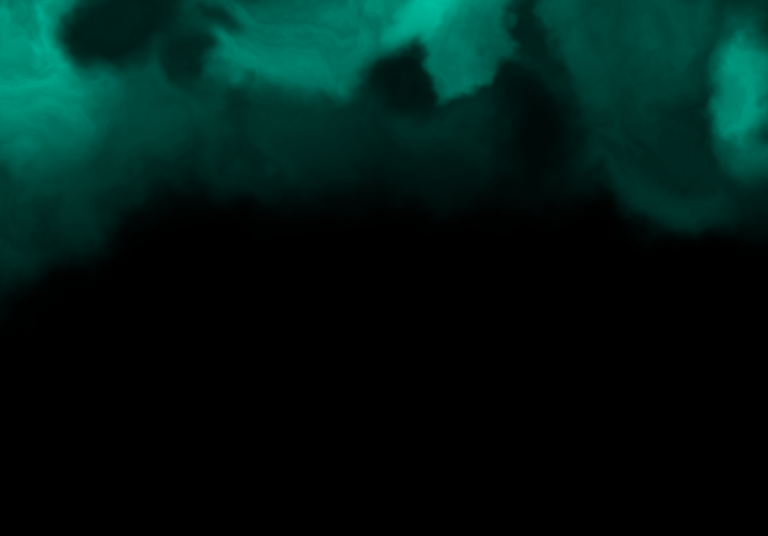
This background is drawn by a WebGL 2 fragment shader. Its source:

```glsl
#version 300 es
precision highp float;
// Teal smoke billowing down from the top of a black background.

uniform vec2 u_resolution;
out vec4 outColor;

const vec3 SMOKE_TINT = vec3(0.0, 1.0, 0.835);
const float HAZE_LEVEL = 0.14;    // brightness of the thin base smoke
const float HAZE_DEPTH = 0.23;    // height over which the haze builds up
const float WARP_AMOUNT = 0.15;   // how far the noise bends the outlines
const float WARP_SCALE = 6.5;
const float GRAIN_SCALE = 8.0;
const float GRAIN_AMOUNT = 0.9;

// Puffs: centre xy and radius xy as fractions of the canvas.
const int LIGHTS = 11;
const vec4 LIGHT_SHAPE[LIGHTS] = vec4[](
    vec4(0.05, 0.74, 0.16, 0.17), vec4(0.87, 0.82, 0.13, 0.26),
    vec4(0.83, 1.00, 0.16, 0.18), vec4(0.30, 0.82, 0.13, 0.12),
    vec4(0.16, 0.83, 0.10, 0.10), vec4(0.35, 0.93, 0.11, 0.11),
    vec4(0.52, 1.00, 0.17, 0.09), vec4(0.64, 0.915, 0.07, 0.07),
    vec4(0.58, 1.02, 0.09, 0.07), vec4(0.04, 0.92, 0.09, 0.16),
    vec4(1.00, 0.82, 0.045, 0.12));
// Tone of each puff: brightness, edge softness.
const vec2 LIGHT_TONE[LIGHTS] = vec2[](
    vec2(0.23, 0.80), vec2(0.16, 0.22), vec2(0.28, 0.60), vec2(0.20, 0.70),
    vec2(0.31, 0.75), vec2(0.45, 0.45), vec2(0.52, 0.35), vec2(0.39, 0.15),
    vec2(0.62, 0.65), vec2(0.64, 0.55), vec2(0.52, 0.60));

const int SHADES = 6;
const vec4 SHADE_SHAPE[SHADES] = vec4[](
    vec4(0.17, 0.95, 0.055, 0.08), vec4(0.28, 0.95, 0.035, 0.04),
    vec4(0.24, 0.86, 0.03, 0.05), vec4(0.53, 0.86, 0.05, 0.05),
    vec4(0.69, 0.72, 0.045, 0.13), vec4(0.715, 0.92, 0.02, 0.08));
const vec2 SHADE_TONE[SHADES] = vec2[](
    vec2(0.13, 0.60), vec2(0.20, 0.70), vec2(0.15, 0.80),
    vec2(0.07, 0.60), vec2(0.04, 0.75), vec2(0.13, 0.60));

float hash(vec2 p) {
    return fract(sin(dot(p, vec2(127.1, 311.7))) * 43758.5453);
}

float valueNoise(vec2 p) {
    vec2 cell = floor(p), f = fract(p);
    f = f * f * (3.0 - 2.0 * f);
    float low = mix(hash(cell), hash(cell + vec2(1.0, 0.0)), f.x);
    float high = mix(hash(cell + vec2(0.0, 1.0)), hash(cell + 1.0), f.x);
    return mix(low, high, f.y);
}

float fbm(vec2 p) {
    float sum = 0.0, weight = 0.5;
    for (int i = 0; i < 5; i++) {
        sum += weight * valueNoise(p);
        p = mat2(1.6, 1.2, -1.2, 1.6) * p + 7.3;
        weight *= 0.5;
    }
    return sum;
}

// Height below which the smoke has faded to black.
float smokeFloor(float x) {
    float leftRise = mix(0.36, 0.57, smoothstep(-0.05, 0.25, x));
    return leftRise - 0.09 * smoothstep(0.77, 1.0, x);
}

// Paints one soft ellipse of the given tone over the current level.
float paintPuff(float level, vec2 p, vec4 shape, vec2 tone) {
    float d = length((p - shape.xy) / shape.zw);
    return mix(level, tone.x, 1.0 - smoothstep(1.0 - tone.y, 1.0 + tone.y, d));
}

void main() {
    vec2 uv = gl_FragCoord.xy / u_resolution;
    vec2 q = gl_FragCoord.xy / u_resolution.y;

    // Bend the space so that every outline becomes billowy.
    vec2 warp = vec2(fbm(q * WARP_SCALE), fbm(q * WARP_SCALE + 31.7)) - 0.48;
    vec2 p = uv + WARP_AMOUNT * warp;

    // Thin haze, then bright puffs, then dark gaps.
    float height = p.y - smokeFloor(p.x);
    float level = HAZE_LEVEL * smoothstep(-0.01, HAZE_DEPTH, height);
    for (int i = 0; i < LIGHTS; i++)
        level = paintPuff(level, p, LIGHT_SHAPE[i], LIGHT_TONE[i]);
    for (int i = 0; i < SHADES; i++)
        level = paintPuff(level, p, SHADE_SHAPE[i], SHADE_TONE[i]);

    // Wispy inner texture and the fade to black below.
    float grain = fbm(q * GRAIN_SCALE + 3.0 * warp + 11.0) - 0.48;
    level *= 1.0 + GRAIN_AMOUNT * grain;
    level *= smoothstep(-0.03, 0.08, height);

    outColor = vec4(SMOKE_TINT * level, 1.0);
}
```
